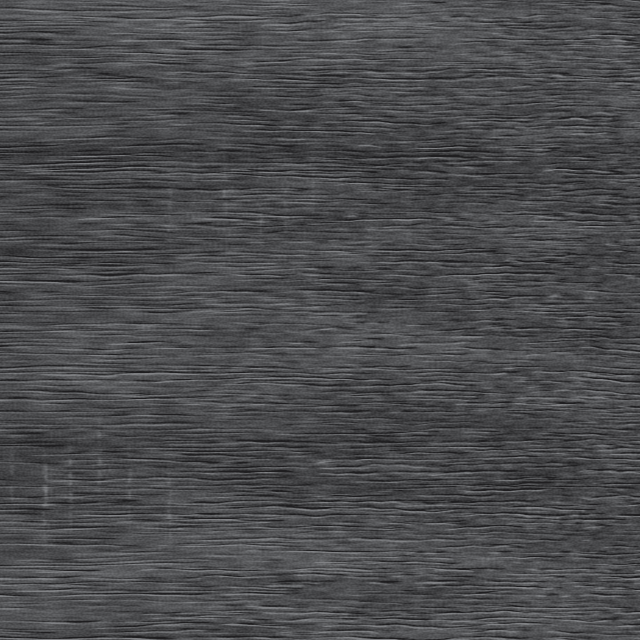
A three.js fragment shader for this texture:

```glsl
// Charcoal oak board with horizontal grain. Stretched gradient noise gives the
// tone and fibres; dense, nearly straight rows carry crisp broken cuts and pale
// lips of their own lengths. Soft seams and faint upright saw marks lie on top.

varying vec2 vUv;

const vec3 DARK_WOOD = vec3(0.190, 0.190, 0.197);
const vec3 PALE_WOOD = vec3(0.420, 0.425, 0.435);
const float BASE_TONE = 0.44;        // 0 is dark wood, 1 is pale wood
const float BAND_CONTRAST = 0.32;
const float STREAK_CONTRAST = 0.27;
const float FIBRE_CONTRAST = 0.40;
const float GRAIN_CONTRAST = 0.30;
const float FINE_ROWS = 150.0;       // grooves over the canvas height
const float COARSE_ROWS = 104.0;
const float LINE_WIDTH = 0.00112;
const float LIP_OFFSET = 0.0023;     // from the cut down to its lip
const float CUT_DEPTH = 0.66;
const float LIP_LIGHT = 0.66;
const float SAW_SPACING = 0.047;
const float SAW_WIDTH = 0.0034;
const float SAW_LIGHT = 0.95;

float hash(vec2 p) {
  vec3 q = fract(vec3(p.xyx) * 0.1031);
  q += dot(q, q.yzx + 33.33);
  return fract((q.x + q.y) * q.z);
}

float cornerSlope(vec2 cell, vec2 offset) {
  float angle = 6.2832 * hash(cell);
  return dot(vec2(cos(angle), sin(angle)), offset);
}

// Gradient noise, about -0.7 to 0.7
float noise(vec2 p) {
  vec2 i = floor(p);
  vec2 f = p - i;
  vec2 u = f * f * f * (f * (f * 6.0 - 15.0) + 10.0);
  vec2 e = vec2(1.0, 0.0);
  float low = mix(cornerSlope(i, f), cornerSlope(i + e.xy, f - e.xy), u.x);
  float high = mix(cornerSlope(i + e.yx, f - e.yx), cornerSlope(i + e.xx, f - e.xx), u.x);
  return mix(low, high, u.y);
}

float bell(float d, float width) {
  float k = d / width;
  return exp(-k * k);
}

// Where along its row a line is present
float presence(float along, float row) {
  float n = noise(vec2(along, row + 0.5)) + 0.5 * noise(vec2(along * 2.9, row + 0.5));
  return smoothstep(-0.14, 0.2, n);
}

// Broken, wavering grooves: negative in the cut, positive on its lip
float grooves(vec2 p, float rows, float breaks) {
  float s = p.y * rows
          + 0.8 * noise(vec2(p.x * 5.0, p.y * rows * 0.3))
          + 0.25 * noise(vec2(p.x * 21.0, p.y * rows * 0.5) + 17.0);
  float row = floor(s);
  float d = (s - row - 0.5) / rows;
  float along = p.x * breaks + 40.0 * hash(vec2(row, rows));
  float depth = 0.5 + 0.7 * hash(vec2(row, 3.0));
  float cut = presence(along, row) * bell(d - 0.5 * LIP_OFFSET, LINE_WIDTH);
  float lip = presence(along + 0.25, row) * bell(d + 0.5 * LIP_OFFSET, LINE_WIDTH);
  return depth * (LIP_LIGHT * lip - CUT_DEPTH * cut);
}

// A cluster of pale upright scratches, beaded by the grain they cross
float sawMarks(vec2 p, vec2 centre, vec2 halfSize) {
  float column = floor(p.x / SAW_SPACING);
  float jitter = hash(vec2(column, 5.0));
  float x = (column + 0.3 + 0.4 * jitter) * SAW_SPACING
          + 0.003 * noise(vec2(column + 0.5, p.y * 30.0));
  float middle = centre.y + halfSize.y * (hash(vec2(column, 9.0)) - 0.5);
  float reach = bell(p.x - centre.x, halfSize.x) * bell(p.y - middle, halfSize.y * 0.7);
  float beads = smoothstep(-0.3, 0.3, noise(vec2(p.x * 45.0, p.y * 95.0)));
  float halo = 0.2 * bell(p.x - x, SAW_WIDTH * 3.5);
  return (bell(p.x - x, SAW_WIDTH) + halo) * reach * beads * (0.4 + 0.6 * jitter);
}

// Broad bands, drifting streaks and two dark seams
float woodTone(vec2 p) {
  float bands = noise(vec2(p.x * 1.3, p.y * 6.0) + 3.0);
  float streaks = noise(vec2(p.x * 4.0, p.y * 19.0) + 11.0)
                + 0.9 * noise(vec2(p.x * 9.0, p.y * 60.0) + 29.0);
  float edges = 0.12 * smoothstep(0.2, 0.5, abs(p.y - 0.5)) - 0.04;
  float seams = 0.18 * bell(p.y - 0.765, 0.014) + 0.12 * bell(p.y - 0.315, 0.014);
  return BAND_CONTRAST * bands + STREAK_CONTRAST * streaks + edges - seams;
}

void main() {
  // Bend the grain gently and shorten it toward the right
  vec2 p = vUv;
  p.y += 0.006 * noise(vec2(vUv.x * 2.2, vUv.y * 5.0))
       + 0.0014 * noise(vec2(vUv.x * 8.0, vUv.y * 24.0) + 7.0);
  vec2 grain = vec2(p.x * (0.8 + 0.6 * p.x), p.y);

  float fibres = 0.5 * noise(grain * vec2(14.0, 130.0) + 51.0)
               + 0.9 * noise(grain * vec2(26.0, 250.0) + 83.0);
  float speckle = noise(vUv * vec2(230.0, 370.0));

  float tone = BASE_TONE + woodTone(p);
  tone += FIBRE_CONTRAST * fibres + GRAIN_CONTRAST * speckle;
  tone += 0.8 * grooves(grain, FINE_ROWS, 9.0);
  tone += grooves(grain + 2.3, COARSE_ROWS, 7.5);

  float marks = sawMarks(vUv, vec2(0.13, 0.24), vec2(0.15, 0.09))
              + 0.4 * sawMarks(vUv, vec2(0.38, 0.70), vec2(0.26, 0.08))
              + 0.3 * sawMarks(vUv, vec2(0.88, 0.21), vec2(0.12, 0.07));
  tone += SAW_LIGHT * marks;

  gl_FragColor = vec4(mix(DARK_WOOD, PALE_WOOD, clamp(tone, -0.3, 1.35)), 1.0);
}
```
